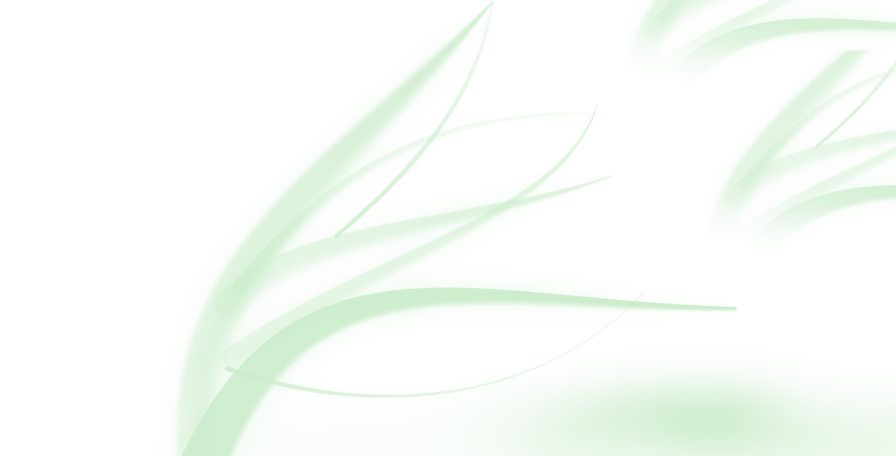
A Shadertoy shader for this background:

```glsl
const vec3 PAPER = vec3(1.0);
const vec3 LEAF = vec3(0.79, 0.925, 0.79);
const float ASPECT = 1.969;
const int STEPS = 24;
const float HALO_SIZE = 0.022;
const float HALO_STRENGTH = 0.2;
const float COPY_SCALE = 0.75;
const float COPY_STRENGTH = 0.85;
const vec2 RIGHT_COPY = vec2(1.241, 0.317);
const vec2 TOP_COPY = vec2(1.062, 0.683);
const float RIGHT_COPY_TOP = 0.89;
const vec2 CLOUD_CENTER = vec2(1.52, 0.09);
const vec2 CLOUD_SIZE = vec2(0.27, 0.085);
const float CLOUD_STRENGTH = 0.55;
const float WASH_STRENGTH = 0.28;

float hash(vec2 p) {
    vec3 q = fract(p.xyx * 0.1031);
    q += dot(q, q.yzx + 33.33);
    return fract((q.x + q.y) * q.z);
}

float noise(vec2 p) {
    vec2 i = floor(p), f = fract(p);
    f = f * f * (3.0 - 2.0 * f);
    return mix(mix(hash(i), hash(i + vec2(1, 0)), f.x),
               mix(hash(i + vec2(0, 1)), hash(i + vec2(1, 1)), f.x), f.y);
}

vec2 cubic(vec2 a, vec2 b, vec2 c, vec2 d, float t) {
    float u = 1.0 - t;
    return u * u * u * a + 3.0 * u * u * t * b + 3.0 * u * t * t * c + t * t * t * d;
}

// Tapered curved stroke; soft = edge blur above and below, strength = base and tip
float blade(vec2 p, vec2 a, vec2 b, vec2 c, vec2 d,
            vec3 width, vec2 soft, vec2 strength, float aa) {
    float nearest = 1e5, along = 0.0, side = 0.0;
    vec2 start = a;
    for (int i = 1; i <= STEPS; i++) {
        vec2 end = cubic(a, b, c, d, float(i) / float(STEPS));
        vec2 seg = end - start, rel = p - start;
        float h = clamp(dot(rel, seg) / dot(seg, seg), 0.0, 1.0);
        float dist = length(rel - seg * h);
        if (dist < nearest) {
            nearest = dist;
            along = (float(i) - 1.0 + h) / float(STEPS);
            side = seg.x * rel.y - seg.y * rel.x;
        }
        start = end;
    }
    float u = 1.0 - along;
    float halfWidth = dot(width, vec3(u * u, 2.0 * u * along, along * along));
    float edge = nearest - halfWidth;
    float blur = max(aa, min(side > 0.0 ? soft.x : soft.y, halfWidth));
    float body = 1.0 - smoothstep(-blur, blur, edge);
    float haloScale = HALO_STRENGTH * smoothstep(0.0, 0.015, halfWidth);
    float halo = haloScale * exp(-max(edge, 0.0) / HALO_SIZE);
    return max(body, halo) * mix(strength.x, strength.y, along);
}

float cover(float ink, float layer) {
    return 1.0 - (1.0 - ink) * (1.0 - layer);
}

float plant(vec2 p, float aa) {
    // Tall leaf with its inner shade and right rim
    float ink = blade(p, vec2(0.423, -0.03), vec2(0.385, 0.423), vec2(0.769, 0.641), vec2(1.082, 0.995),
                      vec3(0.031, 0.056, 0.001), vec2(0.012, 0.03), vec2(0.38, 0.85), aa);
    ink = cover(ink, blade(p, vec2(0.449, 0.013), vec2(0.423, 0.231), vec2(0.513, 0.359), vec2(0.667, 0.526),
                      vec3(0.026, 0.041, 0.002), vec2(0.03), vec2(0.3, 0.2), aa));
    ink = cover(ink, blade(p, vec2(0.738, 0.482), vec2(0.897, 0.615), vec2(1.051, 0.782), vec2(1.082, 0.995),
                      vec3(0.004, 0.006, 0.003), vec2(0.003), vec2(0.85, 0.3), aa));
    // Pale arc and middle leaves
    ink = cover(ink, blade(p, vec2(0.526, 0.372), vec2(0.731, 0.628), vec2(0.949, 0.756), vec2(1.308, 0.751),
                      vec3(0.015, 0.007, 0.002), vec2(0.002, 0.015), vec2(0.55, 0.15), aa));
    ink = cover(ink, blade(p, vec2(0.5, 0.333), vec2(0.654, 0.5), vec2(1.026, 0.5), vec2(1.346, 0.615),
                      vec3(0.03, 0.02, 0.001), vec2(0.004, 0.025), vec2(0.4, 0.65), aa));
    ink = cover(ink, blade(p, vec2(0.513, 0.218), vec2(0.846, 0.449), vec2(1.231, 0.526), vec2(1.313, 0.769),
                      vec3(0.024, 0.009, 0.001), vec2(0.004, 0.015), vec2(0.4, 0.65), aa));
    // Low hairline and main blade
    ink = cover(ink, blade(p, vec2(0.5, 0.192), vec2(0.744, 0.103), vec2(1.154, 0.077), vec2(1.415, 0.359),
                      vec3(0.006, 0.002, 0.0015), vec2(0.002), vec2(0.8, 0.25), aa));
    return cover(ink, blade(p, vec2(0.449, -0.013), vec2(0.667, 0.487), vec2(1.051, 0.328), vec2(1.615, 0.323),
                      vec3(0.051, 0.018, 0.004), vec2(0.002, 0.012), vec2(0.85, 0.95), aa));
}

// Smaller plant whose base dissolves into the paper
float plantCopy(vec2 p, vec2 offset, float aa) {
    vec2 q = (p - offset) / COPY_SCALE;
    float fade = smoothstep(0.16, 0.42, q.y + 0.15 * (q.x - 0.55));
    return COPY_STRENGTH * fade * plant(q, aa / COPY_SCALE);
}

float groundWash(vec2 p) {
    float cloudy = 0.75 + 0.5 * noise(p * vec2(5.0, 7.0));
    vec2 r = (p - CLOUD_CENTER) / CLOUD_SIZE;
    float cloud = CLOUD_STRENGTH * exp(-dot(r, r));
    float low = 1.0 - smoothstep(0.02, 0.2, p.y);
    float spread = 0.3 * smoothstep(0.48, 0.55, p.x) + 0.7 * smoothstep(0.8, 1.4, p.x);
    return (cloud + WASH_STRENGTH * low * spread) * cloudy;
}

void mainImage(out vec4 fragColor, in vec2 fragCoord) {
    vec2 p = fragCoord / iResolution.xy * vec2(ASPECT, 1.0);
    float aa = 0.8 / iResolution.y;
    float belowTop = 1.0 - smoothstep(RIGHT_COPY_TOP - 0.005, RIGHT_COPY_TOP + 0.005, p.y);
    float ink = cover(groundWash(p), plant(p, aa));
    ink = cover(ink, plantCopy(p, RIGHT_COPY, aa) * belowTop);
    ink = cover(ink, plantCopy(p, TOP_COPY, aa));
    fragColor = vec4(mix(PAPER, LEAF, ink), 1.0);
}
```
